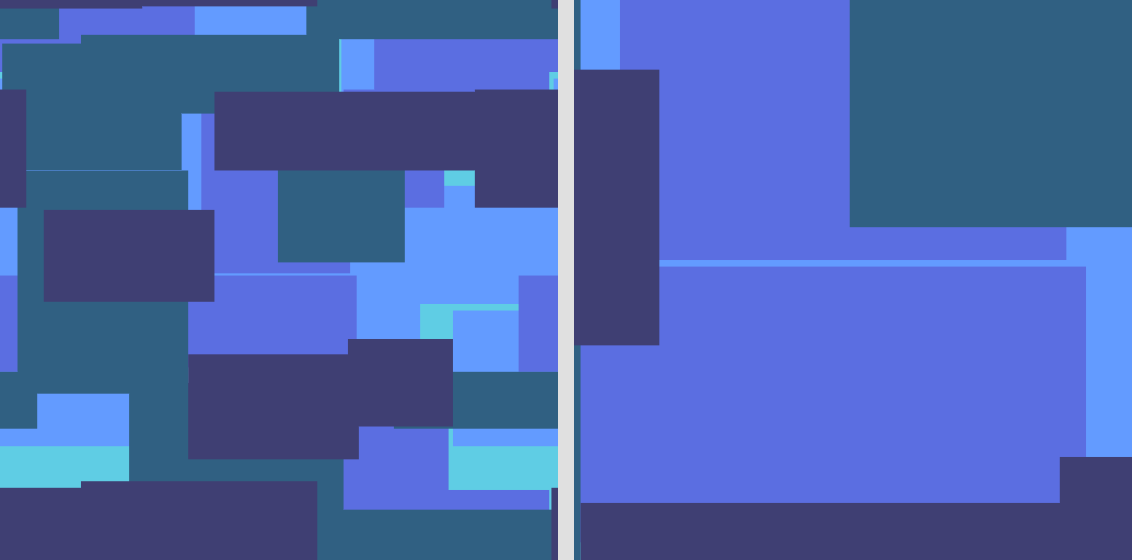
Left, the full canvas; right, a detail of the centre.
Write a WebGL 2 fragment shader that draws this background.

```glsl
#version 300 es
precision highp float;
// Flat overlapping rectangles in five blue tones, stacked from light to dark.

uniform vec2 u_resolution;
out vec4 fragColor;

const vec3 CYAN   = vec3(0.373, 0.804, 0.894);
const vec3 SKY    = vec3(0.388, 0.608, 1.000);
const vec3 INDIGO = vec3(0.357, 0.431, 0.882);
const vec3 TEAL   = vec3(0.188, 0.376, 0.510);
const vec3 PLUM   = vec3(0.247, 0.247, 0.451);

const int   LAYERS = 4;
const int   RECTS_PER_LAYER = 7;
const vec4  MEAN_AREA = vec4(0.115, 0.075, 0.077, 0.045); // sky, indigo, teal, plum
const vec2  AREA_SPREAD = vec2(0.4, 1.6);     // factor on the mean area
const vec2  ASPECT_RANGE = vec2(-0.4, 1.9);   // log2 of width over height
const float JITTER = 0.12;                    // scatter of the centres
const vec2  LAYER_SHIFT = vec2(0.31, 0.17);
const float SNAP = 255.0;                     // edge positions per canvas side

const vec2  SPREAD_STEP = vec2(0.7549, 0.5698); // low-discrepancy steps
const float GOLDEN_STEP = 0.618;

vec2 hash22(vec2 p) {
    vec3 q = fract(p.xyx * vec3(0.1031, 0.1030, 0.0973));
    q += dot(q, q.yzx + 33.33);
    return fract((q.xx + q.yz) * q.zy);
}

vec2 snap(vec2 v) {
    return floor(v * SNAP + 0.5) / SNAP;
}

// Antialiased coverage of a rectangle that wraps round the unit square.
float rectCoverage(vec2 p, vec2 center, vec2 halfSize, float pixel) {
    vec2 offset = abs(fract(p - center + 0.5) - 0.5);
    vec2 inside = clamp((halfSize - offset) / pixel + 0.5, 0.0, 1.0);
    return inside.x * inside.y;
}

// Union of the evenly scattered rectangles of one layer.
float layerCoverage(vec2 p, int layer, float pixel) {
    float layerId = float(layer);
    float coverage = 0.0;
    for (int i = 1; i <= RECTS_PER_LAYER; i++) {
        float id = float(i);
        vec2 key = vec2(id * 7.0 + 3.0, layerId * 13.0 + 5.0);

        vec2 center = fract(id * SPREAD_STEP);
        if (layer % 2 == 1) center = center.yx;
        center += layerId * LAYER_SHIFT + JITTER * (hash22(key) - 0.5);

        float sizeRank = fract(id * GOLDEN_STEP + layerId * 0.37);
        float area = MEAN_AREA[layer] * mix(AREA_SPREAD.x, AREA_SPREAD.y, sizeRank);
        float aspect = exp2(mix(ASPECT_RANGE.x, ASPECT_RANGE.y, hash22(key + 41.0).x));
        vec2 halfSize = 0.5 * sqrt(area * vec2(aspect, 1.0 / aspect));

        coverage = max(coverage, rectCoverage(p, snap(center), snap(halfSize), pixel));
    }
    return coverage;
}

void main() {
    float pixel = 1.0 / min(u_resolution.x, u_resolution.y);
    vec2 p = gl_FragCoord.xy * pixel;

    // Paint the layers from back to front.
    vec3 layerColors[LAYERS] = vec3[LAYERS](SKY, INDIGO, TEAL, PLUM);
    vec3 color = CYAN;
    for (int layer = 0; layer < LAYERS; layer++) {
        color = mix(color, layerColors[layer], layerCoverage(p, layer, pixel));
    }
    fragColor = vec4(color, 1.0);
}
```
